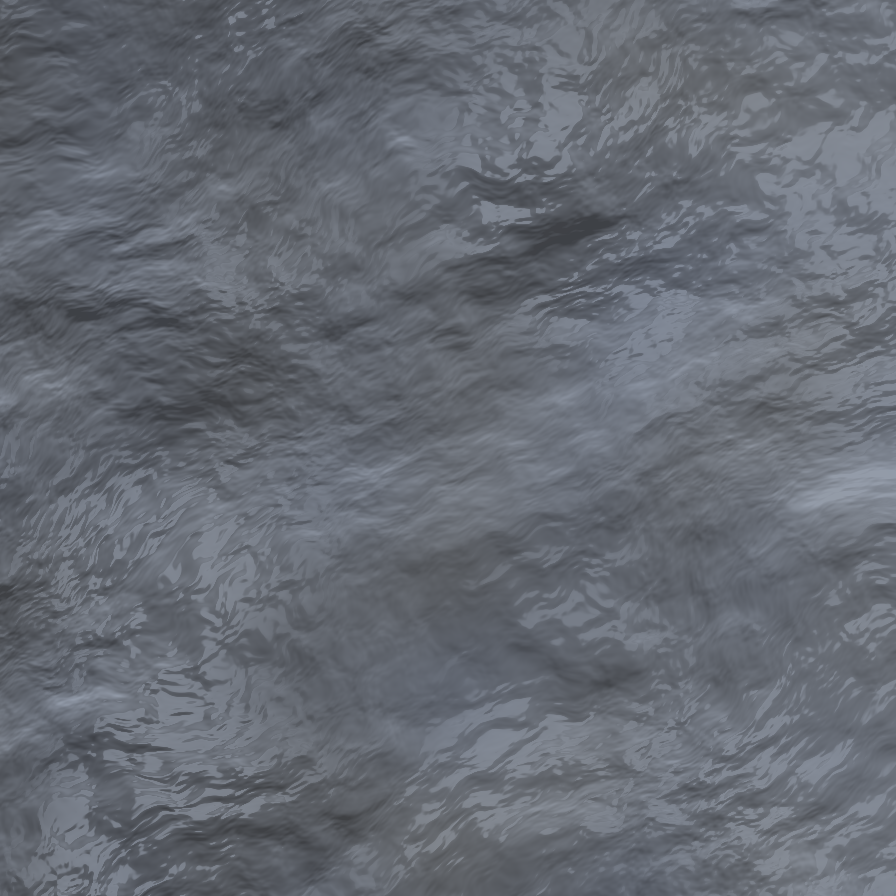
This texture is drawn by a Shadertoy shader. Its source:

```glsl
const vec3 SHADOW_COLOR = vec3(0.245, 0.255, 0.275);
const vec3 LIGHT_COLOR = vec3(0.560, 0.590, 0.640);
const vec3 COOL_TINT = vec3(-0.012, -0.002, 0.022);
const vec2 LIGHT_DIR = vec2(0.30, 0.95);
const float GRAIN_ANGLE = 0.60;
const vec2 GRAIN_STRETCH = vec2(0.72, 1.28);
const int OCTAVES = 7;
const float BASE_FREQ = 2.5;
const float LACUNARITY = 1.95;
const float BASE_SLOPE = 0.36;
const float SLOPE_DECAY = 0.91;
const float SLOPE_STEP = 0.0012;
const float MID_TONE = 0.45;
const float RELIEF = 0.31;
const float SIDE_TREND = 0.24;
const float FACET_TILT = 0.28;
const float FACET_TONE = 0.93;
const float FACET_STRENGTH = 0.68;

mat2 rotation(float a) {
    float c = cos(a), s = sin(a);
    return mat2(c, s, -s, c);
}

vec2 hashGradient(vec2 cell) {
    vec3 h = fract(vec3(cell.xyx) * vec3(0.1031, 0.1030, 0.0973));
    h += dot(h, h.yzx + 33.33);
    return fract((h.xx + h.yz) * h.zy) * 2.0 - 1.0;
}

float gradientNoise(vec2 p) {
    vec2 i = floor(p), f = p - i;
    vec2 u = f * f * f * (f * (f * 6.0 - 15.0) + 10.0);
    vec2 e = vec2(1.0, 0.0);
    float a = dot(hashGradient(i), f);
    float b = dot(hashGradient(i + e.xy), f - e.xy);
    float c = dot(hashGradient(i + e.yx), f - e.yx);
    float d = dot(hashGradient(i + e.xx), f - e.xx);
    return mix(mix(a, b, u.x), mix(c, d, u.x), u.y);
}

// Bends the grain so that ridges change direction across the surface
vec2 warp(vec2 p) {
    vec2 broad = vec2(gradientNoise(p * 3.5 + 17.0), gradientNoise(p * 3.5 + 51.0));
    vec2 fine = vec2(gradientNoise(p * 24.0 + 5.0), gradientNoise(p * 24.0 + 83.0));
    return p + 0.09 * broad + 0.012 * fine;
}

// Rock relief: each octave adds a similar amount of slope
float height(vec2 p, float roughness) {
    vec2 q = GRAIN_STRETCH * (rotation(-GRAIN_ANGLE) * warp(p));
    mat2 turn = rotation(0.9);
    float sum = 0.0, freq = BASE_FREQ, slope = BASE_SLOPE;
    for (int i = 0; i < OCTAVES; i++) {
        float detail = float(i) / float(OCTAVES - 1);
        float weight = slope * mix(1.0, roughness, detail);
        sum += weight / freq * gradientNoise(q * freq + 31.7 * float(i + 1));
        q = turn * q;
        freq *= LACUNARITY;
        slope *= SLOPE_DECAY;
    }
    return sum;
}

void mainImage(out vec4 fragColor, in vec2 fragCoord) {
    vec2 uv = fragCoord / iResolution.y;
    float side = fragCoord.x / iResolution.x - 0.5;

    // Surface slope
    float roughness = clamp(1.05 - 0.3 * side + 1.1 * gradientNoise(uv * 3.0 + 9.0), 0.55, 1.4);
    float h = height(uv, roughness);
    vec2 slope = vec2(height(uv + vec2(SLOPE_STEP, 0.0), roughness) - h,
                      height(uv + vec2(0.0, SLOPE_STEP), roughness) - h) / SLOPE_STEP;

    // Diffuse relief with a broad change from left to right
    float tone = MID_TONE - RELIEF * dot(slope, LIGHT_DIR) + SIDE_TREND * side;
    tone += 0.18 * gradientNoise(uv * 4.0 + 71.0);

    // Glossy facets, gathered in patches
    float facet = 1.0 - smoothstep(0.28, 0.44, length(slope + FACET_TILT * LIGHT_DIR));
    float patches = smoothstep(-0.25, 0.2, gradientNoise(uv * 3.2 + 40.0) + 0.25 * side);
    tone = mix(tone, FACET_TONE, facet * patches * FACET_STRENGTH);

    // Colour
    vec3 color = mix(SHADOW_COLOR, LIGHT_COLOR, clamp(tone, 0.0, 1.05));
    color += COOL_TINT * gradientNoise(uv * 5.0 + 23.0);
    fragColor = vec4(color, 1.0);
}
```
